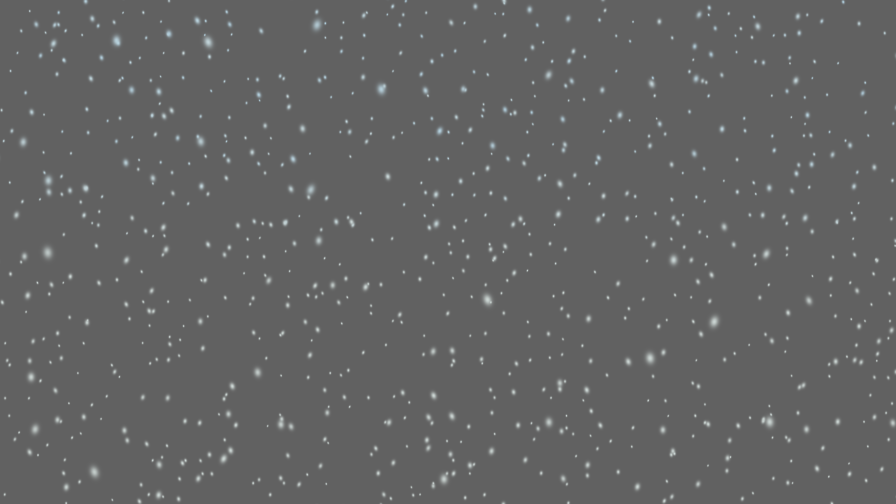
This texture is drawn by a Shadertoy shader. Its source:

```glsl
const vec3 SLATE_GREY = vec3(0.38);
const vec3 WARM_SNOW = vec3(0.80, 0.84, 0.83);
const vec3 COOL_SNOW = vec3(0.70, 0.82, 0.88);

float hash(vec2 p) {
    return fract(sin(dot(p, vec2(127.1, 311.7))) * 43758.5453);
}

vec2 hash2(vec2 p) {
    return vec2(hash(p), hash(p + 57.3));
}

// Soft upright oval with a slight lean
float flake(vec2 offset, float radius, float lean) {
    offset.x += lean * offset.y;
    vec2 q = offset / (radius * vec2(0.88, 1.14));
    return exp(-dot(q, q));
}

// One jittered grid: rows per canvas height, share of filled cells, flake radius
vec3 addFlakes(vec3 color, vec2 uv, float rows, float fill, float radius, float seed) {
    vec2 grid = uv * rows + hash2(vec2(seed, 3.7));
    vec2 cell = floor(grid);
    vec2 id = cell + seed * 19.0;

    float size = radius * mix(0.75, 1.25, hash(id + 11.3));
    float margin = min(2.4 * size * rows, 0.45);
    vec2 center = mix(vec2(margin), vec2(1.0 - margin), hash2(id + 23.9));
    vec2 offset = (grid - cell - center) / rows;

    float lean = mix(-0.2, 0.2, hash(id + 37.1));
    float opacity = mix(0.85, 1.0, hash(id + 41.7));
    float present = step(hash(id + 5.1), fill);
    float coverage = present * opacity * flake(offset, size, lean);

    // Flakes turn bluer towards the top
    float coolness = smoothstep(0.4, 0.8, uv.y) * mix(0.3, 1.0, hash(id + 67.9));
    return mix(color, mix(WARM_SNOW, COOL_SNOW, coolness), coverage);
}

void mainImage(out vec4 fragColor, in vec2 fragCoord) {
    vec2 uv = fragCoord / iResolution.y;
    vec3 color = SLATE_GREY;

    // Far specks, middle flakes, near flakes
    color = addFlakes(color, uv, 25.0, 0.42, 0.0025, 1.0);
    color = addFlakes(color, uv, 18.0, 0.42, 0.0038, 2.0);
    color = addFlakes(color, uv, 15.0, 0.42, 0.0048, 3.0);
    color = addFlakes(color, uv, 9.0, 0.26, 0.0076, 4.0);

    fragColor = vec4(color, 1.0);
}
```
